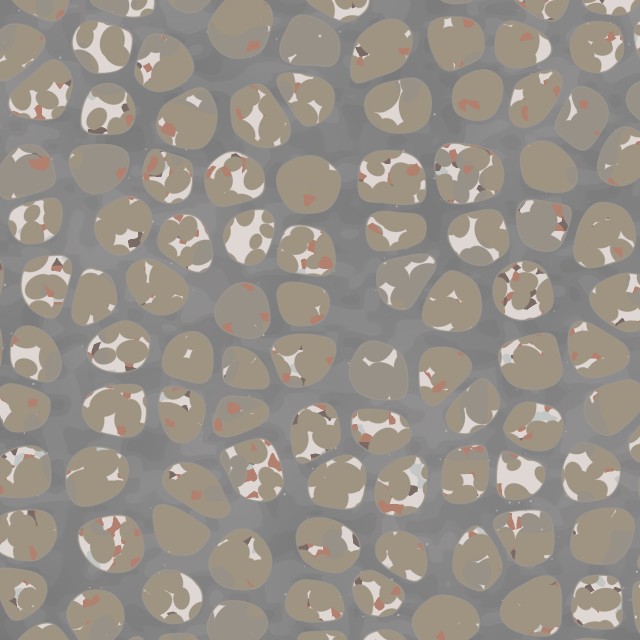
Write a Shadertoy shader that draws this texture.

```glsl
// Packed rounded pebbles in a mottled grey matrix. Each pebble is a softly rounded
// Voronoi cell trimmed by an ellipse; inside it, tan oval grains lie over white
// cement that carries small angular pink, dark and pale mineral chips.

const vec2  PEBBLES    = vec2(9.0, 10.2);  // pebbles across and up
const float JITTER     = 0.34;             // site scatter, in cells
const float HALF_GAP   = 0.005;            // half of the space between pebbles
const float ROUNDING   = 110.0;            // higher gives sharper pebble corners
const float RIM        = 0.0018;           // thin outline of each pebble
const float GRAIN_SIZE = 0.036;            // spacing of the tan grains
const float CHIP_SIZE  = 0.014;            // spacing of the mineral chips
const float SPECK_SIZE = 0.011;            // spacing of the loose crumbs

const vec3 TAN        = vec3(0.622, 0.580, 0.508);
const vec3 GREY_TAN   = vec3(0.595, 0.567, 0.530);
const vec3 RIM_COLOR  = vec3(0.610, 0.588, 0.555);
const vec3 WHITE      = vec3(0.872, 0.842, 0.830);
const vec3 PINK       = vec3(0.695, 0.500, 0.435);
const vec3 DARK       = vec3(0.475, 0.415, 0.395);
const vec3 PALE       = vec3(0.760, 0.775, 0.770);
const vec3 MATRIX_LOW = vec3(0.492, 0.490, 0.492);
const vec3 MATRIX_HI  = vec3(0.555, 0.548, 0.548);

float hash(vec2 p) {
    return fract(sin(dot(p, vec2(127.1, 311.7))) * 43758.5453);
}

vec2 hash2(vec2 p) {
    return vec2(hash(p), hash(p + 41.3));
}

float noise(vec2 p) {
    vec2 i = floor(p), f = fract(p);
    f = f * f * (3.0 - 2.0 * f);
    return mix(mix(hash(i), hash(i + vec2(1, 0)), f.x),
               mix(hash(i + vec2(0, 1)), hash(i + 1.0), f.x), f.y);
}

mat2 rotation(float a) {
    return mat2(cos(a), sin(a), -sin(a), cos(a));
}

vec2 pebbleSite(vec2 id) {
    return (id + 0.5 + JITTER * (2.0 * hash2(id) - 1.0)) / PEBBLES;
}

// Depth inside the nearest pebble (negative in the matrix), and its cell id
float pebbleDepth(vec2 p, out vec2 id) {
    vec2 cell = floor(p * PEBBLES);
    float nearest = 1e3;
    id = cell;
    for (int y = -1; y <= 1; y++)
    for (int x = -1; x <= 1; x++) {
        vec2 c = cell + vec2(x, y);
        float d = distance(p, pebbleSite(c));
        if (d < nearest) { nearest = d; id = c; }
    }

    // Trimming ellipse
    vec2 site = pebbleSite(id), h = hash2(id + 7.7);
    vec2 radii = mix(vec2(0.055, 0.047), vec2(0.076, 0.060), h);
    vec2 local = rotation(6.283 * hash(id + 3.1)) * (p - site);
    float sum = exp(-ROUNDING * (1.0 - length(local / radii)) * radii.y);

    // Soft minimum over the borders with the neighbours
    for (int y = -2; y <= 2; y++)
    for (int x = -2; x <= 2; x++) {
        if (x == 0 && y == 0) continue;
        vec2 other = pebbleSite(id + vec2(x, y));
        float border = dot(0.5 * (site + other) - p, normalize(other - site));
        sum += exp(-ROUNDING * (border - HALF_GAP));
    }
    return -log(sum) / ROUNDING;
}

// Signed distance to the union of oval grains
float grainDistance(vec2 p, float growth) {
    vec2 q = p / GRAIN_SIZE, cell = floor(q);
    float d = 1e3;
    for (int y = -1; y <= 1; y++)
    for (int x = -1; x <= 1; x++) {
        vec2 c = cell + vec2(x, y);
        vec2 local = q - c - mix(vec2(0.1), vec2(0.9), hash2(c));
        local = rotation(6.283 * hash(c + 5.9)) * local * vec2(0.86, 1.17);
        d = min(d, length(local) - mix(0.35, 0.75, hash(c + 9.2)) - growth);
    }
    return d * GRAIN_SIZE;
}

// Random value of the angular chip that covers a point
float chipValue(vec2 p) {
    vec2 q = p / CHIP_SIZE;
    q += 0.7 * vec2(noise(q * 0.9), noise(q * 0.9 + 31.0));
    vec2 cell = floor(q), id = cell;
    float nearest = 1e3;
    for (int y = -1; y <= 1; y++)
    for (int x = -1; x <= 1; x++) {
        vec2 c = cell + vec2(x, y);
        float d = length(q - c - hash2(c));
        if (d < nearest) { nearest = d; id = c; }
    }
    return hash(id + 17.4);
}

vec3 matrixColor(vec2 p, float depth, float px) {
    float tone = 0.7 * noise(p * 6.0) + 0.3 * noise(p * 13.0 + 8.0);
    vec3 color = mix(MATRIX_LOW, MATRIX_HI, tone);
    vec2 warp = 0.02 * vec2(noise(p * 24.0), noise(p * 24.0 + 50.0));
    float blotch = noise((p + warp) * vec2(32.0, 42.0));
    color += 0.025 * smoothstep(0.60, 0.68, blotch);
    color -= 0.018 * smoothstep(0.36, 0.28, blotch);

    // Loose crumbs close to the pebbles
    vec2 q = p / SPECK_SIZE, c = floor(q);
    float r = 0.0016 * hash(c + 2.2);
    float d = length(q - c - mix(vec2(0.25), vec2(0.75), hash2(c))) * SPECK_SIZE;
    float crumb = step(0.93, hash(c + 6.6)) * smoothstep(r + px, r - px, d);
    return mix(color, WHITE, 0.7 * crumb * step(-0.007, depth));
}

vec3 pebbleColor(vec2 p, vec2 id, float px) {
    float seed = hash(id + 13.0);
    vec2 q = p + 7.0 * hash2(id + 21.0);
    float richness = mix(0.3, 1.7, hash(id + 33.0));

    // Cement with mineral chips
    float chip = chipValue(q) / richness;
    vec3 cement = chip < 0.15 ? PINK : chip < 0.21 ? DARK : chip < 0.25 ? PALE : WHITE;

    // Tan grains, greyer in broad patches
    float patchy = noise(q * 17.0) + 0.5 * step(0.91, seed);
    vec3 grain = mix(TAN, GREY_TAN, smoothstep(0.72, 0.74, patchy));
    grain = chip < 0.022 ? PINK : grain;
    float d = grainDistance(q, mix(-0.10, 0.22, seed));
    return mix(cement, grain, smoothstep(px, -px, d));
}

vec3 scene(vec2 p, float px) {
    vec2 id;
    vec2 wobble = vec2(noise(p * 22.0), noise(p * 22.0 + 70.0)) - 0.5;
    float depth = pebbleDepth(p + 0.008 * wobble, id);
    vec3 pebble = pebbleColor(p, id, px);
    pebble = mix(RIM_COLOR, pebble, smoothstep(RIM - px, RIM + px, depth));
    return mix(matrixColor(p, depth, px), pebble, smoothstep(-px, px, depth));
}

void mainImage(out vec4 fragColor, in vec2 fragCoord) {
    float px = 0.6 / iResolution.y;
    vec3 color = vec3(0.0);
    // Four samples per pixel smooth the chip edges
    for (int i = 0; i < 4; i++) {
        vec2 offset = 0.5 * vec2(i % 2, i / 2) - 0.25;
        color += scene((fragCoord + offset) / iResolution.y, px);
    }
    fragColor = vec4(color / 4.0, 1.0);
}
```
